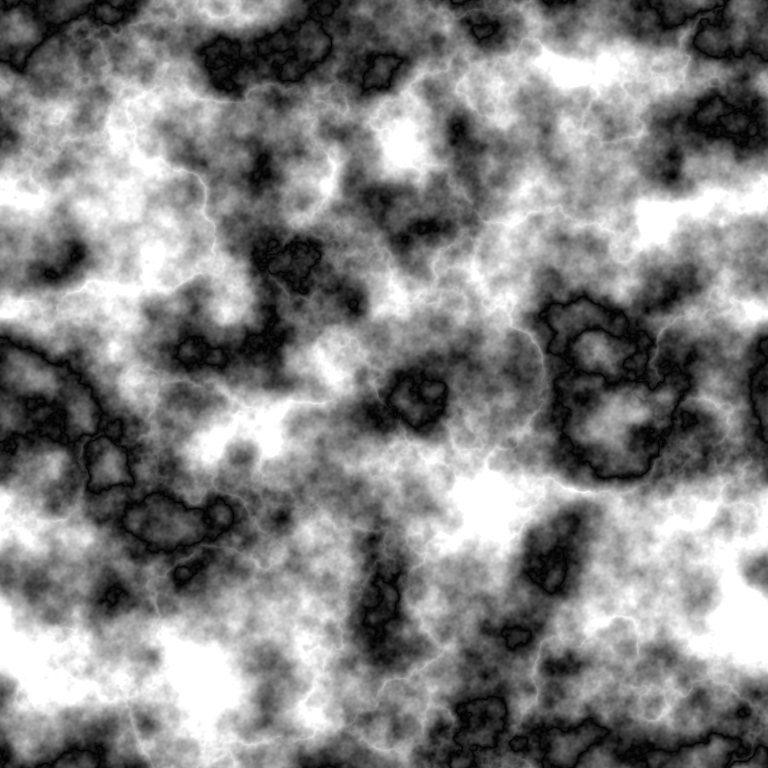
Give the GLSL for this texture, as a WebGL 1 fragment shader.

```glsl
precision highp float;

uniform vec2 u_resolution;

const float TAU = 6.2831853;
const float GOLDEN_ANGLE = 2.3999632;
const int WAVES = 52;

float hash(float n, float seed) {
  return fract(sin(n * 12.9898 + seed * 78.233) * 43758.5453);
}

// Absolute value with a slightly rounded crease.
float softAbs(float x, float rounding) {
  return sqrt(x * x + rounding * rounding);
}

// Layered sines with whole-number wave vectors, so the field wraps on the unit
// square. Coarse waves bend the finer ones. The result has unit deviation.
float cloudField(vec2 p, float seed, float lowest, float growth, float roughness, float bend) {
  float decay = pow(growth, -roughness);
  float amplitude = sqrt(2.0 * (1.0 - decay * decay));
  float frequency = lowest;
  float sum = 0.0;
  for (int i = 0; i < WAVES; i++) {
    float n = float(i);
    float angle = n * GOLDEN_ANGLE + seed;
    vec2 wave = floor(frequency * vec2(cos(angle), sin(angle)) + 0.5);
    float turns = fract(dot(wave, p) + hash(n + 1.0, seed));
    sum += amplitude * sin(TAU * turns + bend * sum);
    frequency *= growth;
    amplitude *= decay;
  }
  return sum;
}

// Bright veins run along the zero line of a field.
float veinFalloff(float field, float sharpness) {
  return pow(softAbs(field, 0.025), sharpness);
}

void main() {
  vec2 uv = gl_FragCoord.xy / u_resolution;

  float billow = cloudField(uv, 1.7, 2.2, 1.09, 0.87, 0.8);
  float veins = cloudField(uv, 5.3, 2.4, 1.09, 0.87, 0.8);

  // Folding the difference at zero leaves thin black creases.
  float difference = 0.76 + 0.315 * billow - 0.36 * veinFalloff(veins, 0.75);
  float tone = pow(softAbs(difference, 0.008), 0.9);

  gl_FragColor = vec4(vec3(clamp(tone, 0.0, 1.0)), 1.0);
}
```
